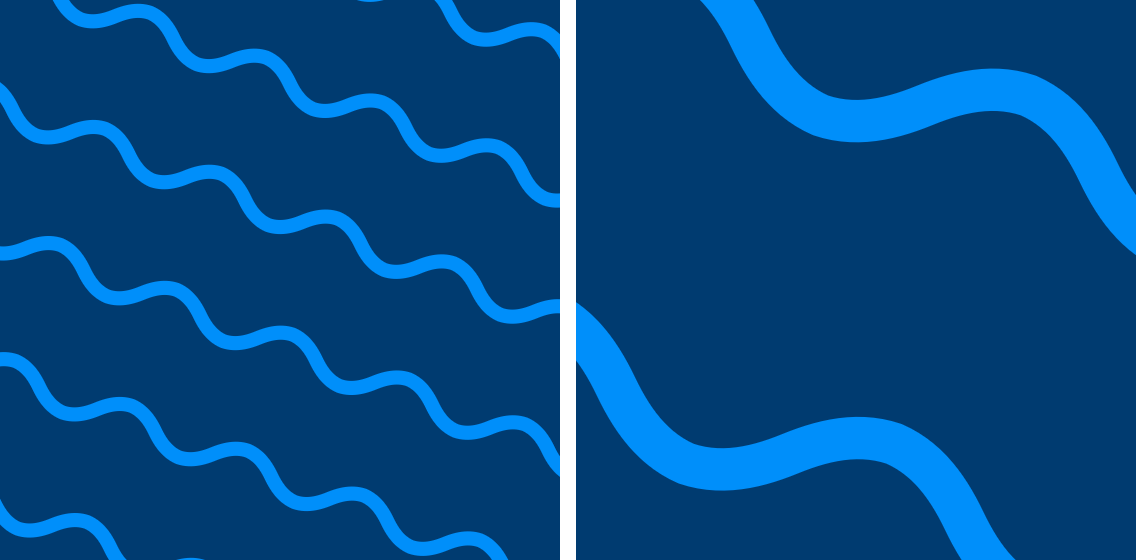
Left: the whole. Right: its middle third, enlarged.
Give the GLSL for this pattern, as a WebGL 2 fragment shader.

```glsl
#version 300 es
precision highp float;
// Bright wavy stripes on deep blue, one wave per square cell of a tilted grid.
// Each wave is folded by symmetry onto one cubic arc from mid-line to crest,
// and the stroke is drawn from the distance to that arc.

#define TILES 4.5                     // cells across the canvas
#define TILT 0.3684                   // downward slant in radians
#define ANCHOR vec2(0.5408, 0.6039)   // a rising mid-line crossing
#define STROKE 0.1135                 // line width in cells
#define ARC_STEPS 14                  // segments along the arc
#define BACKGROUND vec3(0.0, 0.23, 0.44)
#define WAVE_COLOR vec3(0.0, 0.56, 0.98)

uniform vec2 u_resolution;
out vec4 fragColor;

// Quarter wave: starts on the mid-line at the origin, ends flat at the crest.
vec2 quarterWave(float t) {
    const vec2 c1 = vec2(0.0703, 0.0663);
    const vec2 c2 = vec2(0.1500, 0.1207);
    const vec2 crest = vec2(0.2500, 0.1250);
    float s = 1.0 - t;
    return 3.0 * s * s * t * c1 + 3.0 * s * t * t * c2 + t * t * t * crest;
}

float segmentDistance(vec2 p, vec2 a, vec2 b) {
    vec2 ab = b - a;
    float h = clamp(dot(p - a, ab) / dot(ab, ab), 0.0, 1.0);
    return length(p - a - h * ab);
}

// Distance to the wave inside one cell.
float waveDistance(vec2 p) {
    // Mirror about crests and troughs, leaving the rising half.
    p.x = 0.25 - abs(mod(p.x + 0.25, 1.0) - 0.5);
    p.y = fract(p.y + 0.5) - 0.5;

    // The rising half is point-symmetric, so test both p and -p.
    float d = 1.0;
    vec2 a = vec2(0.0);
    for (int i = 1; i <= ARC_STEPS; i++) {
        vec2 b = quarterWave(float(i) / float(ARC_STEPS));
        d = min(d, min(segmentDistance(p, a, b), segmentDistance(-p, a, b)));
        a = b;
    }
    return d;
}

void main() {
    float side = min(u_resolution.x, u_resolution.y);
    vec2 offset = (gl_FragCoord.xy / side - ANCHOR) * TILES;

    // Rotate into the slanted grid.
    float c = cos(TILT), s = sin(TILT);
    vec2 cell = vec2(c * offset.x - s * offset.y, s * offset.x + c * offset.y);

    // One-pixel edge smoothing, measured in cells.
    float pixel = TILES / side;
    float edge = waveDistance(cell) - 0.5 * STROKE;
    float coverage = clamp(0.5 - edge / pixel, 0.0, 1.0);
    fragColor = vec4(mix(BACKGROUND, WAVE_COLOR, coverage), 1.0);
}
```
